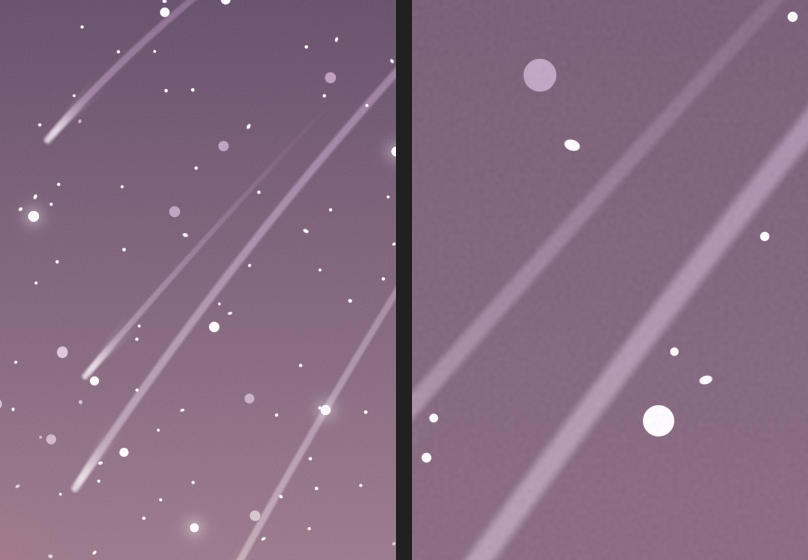
Left, the full canvas; right, a detail of the centre.
A Shadertoy shader for this background:

```glsl
// Dusky mauve sky with four soft, slightly bowed meteors and scattered round stars.
// The meteors are bent distance fields; the stars sit in jittered hash grids,
// and a fine gradient noise gives the sky its grain. Unit length: canvas height.

vec2 hash2(vec2 p) {
    vec3 q = fract(p.xyx * vec3(0.1031, 0.1030, 0.0973));
    q += dot(q, q.yzx + 33.33);
    return fract((q.xx + q.yz) * q.zy);
}

float cornerSlope(vec2 corner, vec2 f, vec2 offset) {
    return dot(hash2(corner + offset) * 2.0 - 1.0, f - offset);
}

float gradientNoise(vec2 p) {
    vec2 i = floor(p), f = fract(p);
    vec2 u = f * f * (3.0 - 2.0 * f);
    return mix(mix(cornerSlope(i, f, vec2(0, 0)), cornerSlope(i, f, vec2(1, 0)), u.x),
               mix(cornerSlope(i, f, vec2(0, 1)), cornerSlope(i, f, vec2(1, 1)), u.x), u.y);
}

// Streak from head to tail; bow bends its middle, fade dims the tail end.
vec3 addMeteor(vec3 sky, vec2 p, vec2 head, vec2 tail, float bow, float width, float fade) {
    vec2 axis = normalize(tail - head);
    float span = distance(head, tail);
    float along = dot(p - head, axis);
    float t = clamp(along / span, 0.0, 1.0);
    float across = dot(p - head, vec2(-axis.y, axis.x)) - bow * 4.0 * t * (1.0 - t);
    float behind = max(along, 0.0);
    float beyond = min(along, 0.0) + max(along - span, 0.0);
    float d = length(vec2(across, beyond));

    // Lilac trail, paler towards the horizon
    float halfWidth = width * (1.0 - 0.45 * fade * t);
    float trail = 1.0 - smoothstep(0.35 * halfWidth, 1.25 * halfWidth, d);
    trail *= 0.52 * (1.0 - fade * t) * smoothstep(-0.004, 0.02, along);
    sky = mix(sky, mix(vec3(0.93, 0.87, 0.91), vec3(0.82, 0.66, 0.84), p.y), trail);

    // White head and the faint wisps fanning out of it
    float core = 1.0 - smoothstep(0.1 * width, 1.25 * width, d);
    float wisp = abs(abs(across) - 0.11 * behind) / 0.004;
    float glow = 0.75 * core * exp(-behind * behind / 0.004);
    glow += 0.12 * exp(-wisp * wisp) * smoothstep(0.0, 0.03, along)
          * (1.0 - smoothstep(0.05, 0.15, along));
    return mix(sky, vec3(0.97, 0.94, 0.96), min(glow, 1.0));
}

// Jittered grid of discs; veiled is the share of translucent ones, halo the glow strength.
vec3 addStars(vec3 sky, vec2 p, float cellSize, float radius, float density,
              float veiled, float halo, float stretch, float seed) {
    float pixel = 1.0 / iResolution.y;
    vec2 home = floor(p / cellSize);
    for (int y = -1; y <= 1; y++)
    for (int x = -1; x <= 1; x++) {
        vec2 cell = home + vec2(x, y) + seed;
        vec2 kind = hash2(cell + 17.3), shape = hash2(cell + 41.7);
        if (kind.x > density) continue;
        vec2 center = (cell - seed + 0.05 + 0.9 * hash2(cell)) * cellSize;
        vec2 q = p - center;

        // Some discs are drawn out along a random direction
        float angle = 6.2832 * shape.x;
        vec2 dir = vec2(cos(angle), sin(angle));
        float pull = 1.0 + stretch * smoothstep(0.55, 1.0, shape.y);
        float d = length(vec2(dot(q, dir) / pull, dot(q, vec2(-dir.y, dir.x))));
        float size = radius * mix(0.85, 1.12, shape.x);
        float disc = 1.0 - smoothstep(-0.8 * pixel, 0.8 * pixel, d - size);

        bool isVeiled = kind.y < veiled;
        vec3 veil = mix(vec3(0.93, 0.88, 0.91), vec3(0.88, 0.72, 0.90), center.y);
        vec3 tint = isVeiled ? veil : vec3(0.99, 0.98, 0.99);
        float opacity = isVeiled ? mix(0.65, 0.95, shape.y) : 1.0;
        float shine = kind.y > 0.7 ? halo * exp(-d * d / (5.0 * radius * radius)) : 0.0;
        sky = mix(sky, tint, max(disc * opacity, shine));
    }
    return sky;
}

void mainImage(out vec4 fragColor, in vec2 fragCoord) {
    vec2 p = fragCoord / iResolution.y;

    // Dusk gradient with a warm lower left corner
    vec3 sky = mix(vec3(0.615, 0.485, 0.56), vec3(0.42, 0.33, 0.435), p.y);
    sky = mix(sky, vec3(0.68, 0.48, 0.52), 0.4 * exp(-dot(p, p) / 0.006));

    // Meteors
    sky = addMeteor(sky, p, vec2(0.085, 0.750), vec2(0.36, 1.015), 0.008, 0.0085, 0.35);
    sky = addMeteor(sky, p, vec2(0.152, 0.328), vec2(0.586, 0.811), 0.004, 0.0075, 1.0);
    sky = addMeteor(sky, p, vec2(0.134, 0.128), vec2(0.73, 0.896), 0.018, 0.0088, 0.1);
    sky = addMeteor(sky, p, vec2(0.38, -0.09), vec2(0.73, 0.515), 0.005, 0.0080, 0.25);

    // Small specks, then large discs
    sky = addStars(sky, p, 0.08, 0.0029, 0.62, 0.1, 0.0, 0.6, 5.0);
    sky = addStars(sky, p, 0.13, 0.0093, 0.50, 0.5, 0.28, 0.12, 61.0);

    // Fine grain
    sky += 0.022 * gradientNoise(p * 330.0);
    fragColor = vec4(sky, 1.0);
}
```
